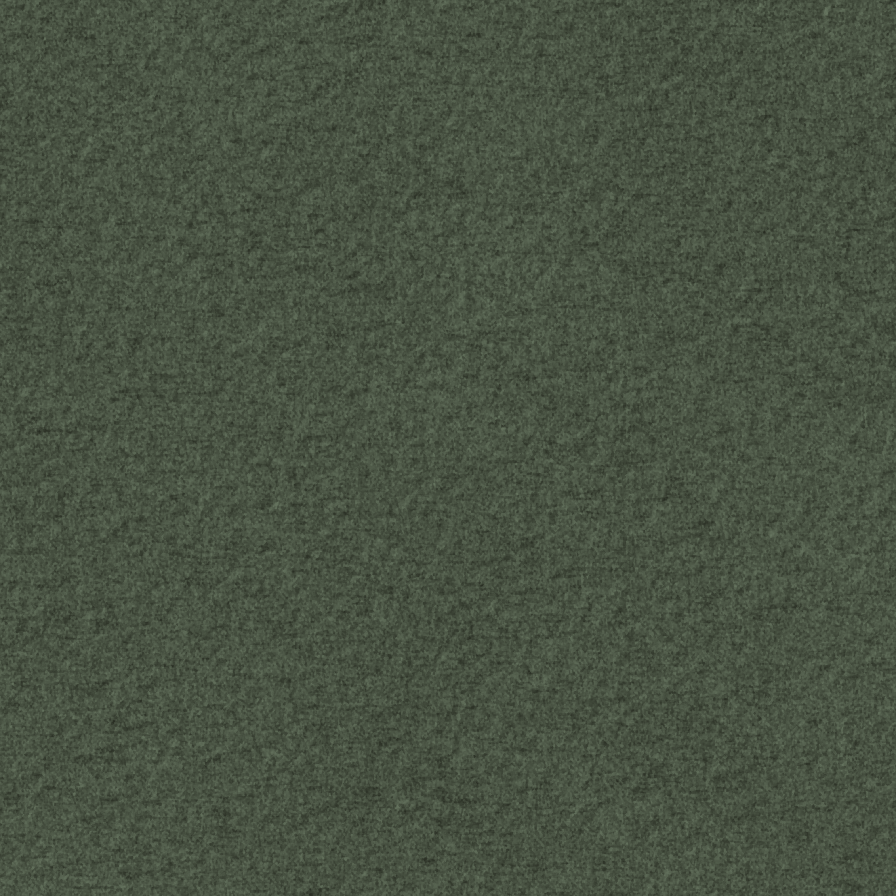
This texture is drawn by a Shadertoy shader. Its source:

```glsl
const vec3 BASE_GREEN = vec3(0.284, 0.323, 0.260);
const vec3 TONE_TINT = vec3(0.86, 1.0, 0.85);

// Cells across the canvas, as width and height counts
const vec2 GRAIN_CELLS = vec2(470.0, 360.0);
const vec2 CROSS_CELLS = vec2(250.0, 430.0);
const vec2 FIBRE_CELLS = vec2(330.0, 100.0);
const vec2 SEAM_CELLS = vec2(58.0, 300.0);
const vec2 TUFT_CELLS = vec2(92.0, 74.0);
const float TUFT_LEAN = 0.35;
const vec2 LIGHT_STEP = vec2(-0.0038, 0.0050);
const float THREADS = 170.0;

// Strength of each layer
const float GRAIN_GAIN = 0.115;
const float CROSS_GAIN = 0.060;
const float FIBRE_GAIN = 0.044;
const float SEAM_GAIN = 0.038;
const float TUFT_GAIN = 0.042;
const float WEAVE_GAIN = 0.012;
const float MOTTLE_GAIN = 0.007;

const float CELL_SHARPNESS = 8.0;
const float TAU = 6.2831853;

vec3 hash3(vec2 cell) {
    vec3 q = fract(cell.xyx * vec3(0.1031, 0.1030, 0.0973));
    q += dot(q, q.yxz + 33.33);
    return fract((q.xxy + q.yzz) * q.zyx);
}

// Smooth cellular noise: nearby cells blend their random tones, -0.5 to 0.5
float cellTone(vec2 p) {
    vec2 home = floor(p);
    float total = 0.0;
    float weightSum = 0.0;
    for (int y = -1; y <= 1; y++) {
        for (int x = -1; x <= 1; x++) {
            vec2 cell = home + vec2(x, y);
            vec3 rnd = hash3(cell + 17.0);
            vec2 toSeed = cell + rnd.xy - p;
            float weight = exp(-CELL_SHARPNESS * dot(toSeed, toSeed));
            total += weight * (rnd.z - 0.5);
            weightSum += weight;
        }
    }
    return total / weightSum;
}

// Small leaning tufts of the felted nap
float tuftHeight(vec2 uv) {
    vec2 leaning = vec2(uv.x - TUFT_LEAN * uv.y, uv.y);
    return cellTone(leaning * TUFT_CELLS + 60.0);
}

// Broad uneven shading from layered sines
float mottle(vec2 uv) {
    float a = sin(uv.x * 7.0 + 2.0 * sin(uv.y * 5.0 + 0.6));
    float b = sin(uv.y * 9.0 - uv.x * 4.0 + 1.5 * sin(uv.x * 8.0));
    float c = sin(uv.x * 17.0 + uv.y * 13.0 + 2.0 * sin(uv.y * 11.0));
    return 0.5 * a + 0.5 * b + 0.4 * c;
}

void mainImage(out vec4 fragColor, in vec2 fragCoord) {
    vec2 uv = fragCoord / iResolution.y;

    // Slight wander keeps the threads from being ruler straight
    vec2 cloth = uv + 0.0012 * sin(uv.yx * vec2(43.0, 37.0) + 3.0 * sin(uv * 15.0));

    // Yarn grain and longer upright fibres
    float tone = GRAIN_GAIN * cellTone(uv * GRAIN_CELLS);
    tone += CROSS_GAIN * cellTone(uv * CROSS_CELLS + 400.0);
    tone += FIBRE_GAIN * cellTone(cloth * FIBRE_CELLS + 210.0);

    // Broken dark lines between rows
    float seam = cellTone(cloth * SEAM_CELLS + 130.0);
    tone -= SEAM_GAIN * (smoothstep(0.12, 0.42, seam) - 0.2);

    // Nap lit from the upper left
    tone += TUFT_GAIN * (tuftHeight(uv) - tuftHeight(uv + LIGHT_STEP));

    // Faint twill weave
    vec2 thread = cloth * THREADS * TAU;
    tone += WEAVE_GAIN * sin(thread.x) * sin(thread.y);

    tone += MOTTLE_GAIN * mottle(uv);
    fragColor = vec4(BASE_GREEN + TONE_TINT * tone, 1.0);
}
```
